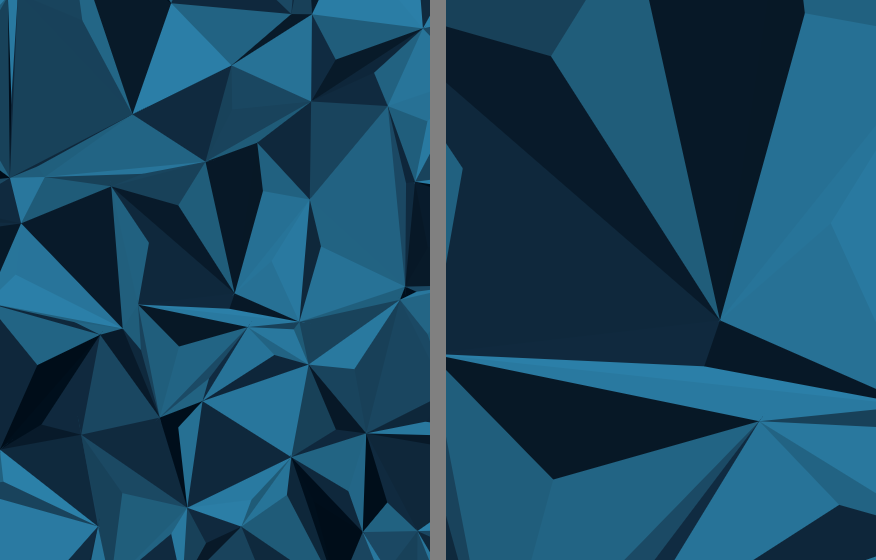
Left, the full canvas; right, a detail of the centre.
Write a WebGL 1 fragment shader that draws this background.

```glsl
precision highp float;

uniform vec2 u_resolution;

float hash(vec2 p) {
    return fract(sin(dot(p, vec2(127.1, 311.7))) * 43758.5);
}

float cross2(vec2 u, vec2 v) {
    return u.x * v.y - u.y * v.x;
}

// One scattered mesh vertex per grid cell
vec2 vertex(vec2 cell) {
    return cell + vec2(hash(cell), hash(cell + 57.3));
}

// Flat blues, from near black to bright, weighted by area
vec3 palette(float tone) {
    vec3 color = vec3(0.0, 0.055, 0.105);
    color = mix(color, vec3(0.03, 0.10, 0.16), step(0.11, tone));
    color = mix(color, vec3(0.06, 0.16, 0.24), step(0.22, tone));
    color = mix(color, vec3(0.10, 0.27, 0.37), step(0.44, tone));
    color = mix(color, vec3(0.13, 0.38, 0.50), step(0.63, tone));
    return mix(color, vec3(0.16, 0.47, 0.62), step(0.83, tone));
}

// Signed distance to a line, positive on its left side
float edgeDistance(vec2 p, vec2 a, vec2 b) {
    vec2 along = b - a;
    return cross2(along, p - a) / max(length(along), 0.0001);
}

void addTriangle(inout vec4 sum, vec2 p, vec2 a, vec2 b, vec2 c,
                 float sharedTone, vec2 seed, float pixel) {
    float inside = min(edgeDistance(p, a, b),
                   min(edgeDistance(p, b, c), edgeDistance(p, c, a)));
    float coverage = clamp(0.5 + inside / pixel, 0.0, 1.0);
    float tone = mix(sharedTone, hash(seed + 3.7), step(0.25, hash(seed + 9.1)));
    float variation = 0.93 + 0.14 * hash(seed + 15.3);
    sum += coverage * vec4(palette(tone) * variation, 1.0);
}

// A facet is either whole or a fan of three around an inner point
void addFacet(inout vec4 sum, vec2 p, vec2 a, vec2 b, vec2 c,
              float sharedTone, vec2 seed, float pixel) {
    if (hash(seed + 21.9) > 0.48) {
        addTriangle(sum, p, a, b, c, sharedTone, seed, pixel);
        return;
    }
    vec3 weights = 0.15 + vec3(hash(seed + 27.1), hash(seed + 33.7), hash(seed + 39.2));
    weights /= weights.x + weights.y + weights.z;
    vec2 inner = a * weights.x + b * weights.y + c * weights.z;
    addTriangle(sum, p, a, b, inner, sharedTone, seed + 0.13, pixel);
    addTriangle(sum, p, b, c, inner, sharedTone, seed + 0.29, pixel);
    addTriangle(sum, p, c, a, inner, sharedTone, seed + 0.41, pixel);
}

void main() {
    float rows = 6.6;
    float pixel = rows / u_resolution.y;
    // Tilt the grid to hide its axes
    vec2 p = mat2(0.88, 0.475, -0.475, 0.88) * gl_FragCoord.xy * pixel + 11.0;
    vec4 sum = vec4(0.0);

    // Only these four quads can reach the current point
    for (int j = 0; j < 2; j++) {
        for (int i = 0; i < 2; i++) {
            vec2 cell = floor(p) - vec2(float(i), float(j));
            vec2 a = vertex(cell);
            vec2 b = vertex(cell + vec2(1.0, 0.0));
            vec2 c = vertex(cell + vec2(1.0, 1.0));
            vec2 d = vertex(cell + vec2(0.0, 1.0));

            // Choose a diagonal that lies inside the quad
            bool acInside = min(cross2(b - a, c - a), cross2(c - a, d - a)) > 0.0;
            bool bdInside = min(cross2(c - b, d - b), cross2(d - b, a - b)) > 0.0;
            if (!acInside || (bdInside && hash(cell + 71.3) < 0.5)) {
                vec2 first = a;
                a = b;
                b = c;
                c = d;
                d = first;
            }

            float sharedTone = hash(cell + 83.9);
            addFacet(sum, p, a, b, c, sharedTone, cell + 0.57, pixel);
            addFacet(sum, p, a, c, d, sharedTone, cell + 0.83, pixel);
        }
    }
    gl_FragColor = vec4(sum.rgb / max(sum.a, 0.001), 1.0);
}
```
